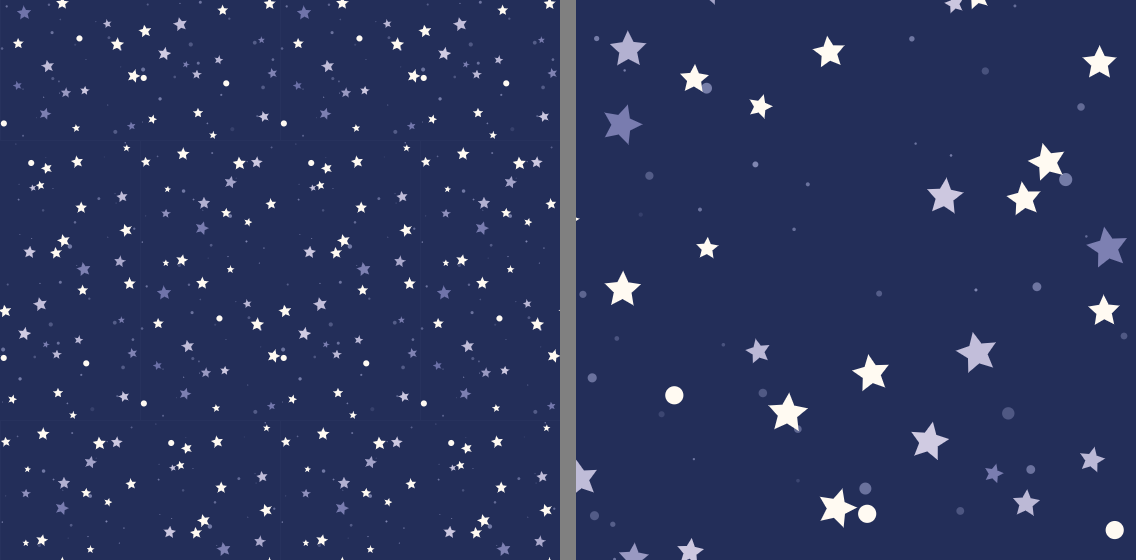
Left, the full canvas; right, a detail of the centre.
Give the GLSL for this pattern, as a Shadertoy shader.

```glsl
// Night sky wallpaper: cream and lilac stars, discs and faint dust on navy.
// One square tile is filled from two jittered grids, then laid in rows with
// every other row shifted by half a tile; a hairline seam marks tile edges.

const float TILES = 2.0;           // repeats across and down
const float ROW_SHIFT = 0.5;       // sideways shift of alternate rows
const float SEAM_WIDTH = 0.0026;   // lengths below are in tile units
const float EDGE_MARGIN = 0.003;

const float STAR_CELLS = 8.0;
const float STAR_DENSITY = 0.92;
const float DISC_SHARE = 0.08;
const float LILAC_SHARE = 0.40;
const vec2 STAR_RADIUS = vec2(0.011, 0.0265);
const float STAR_INNER = 0.49;     // inner radius over outer radius
const float STAR_TILT = 0.32;      // largest rotation, radians
const float DISC_RADIUS = 0.0108;

const float DUST_CELLS = 10.0;
const float DUST_DENSITY = 0.72;
const vec2 DUST_RADIUS = vec2(0.0013, 0.0078);
const vec2 DUST_ALPHA = vec2(0.12, 0.70);

const vec3 NAVY = vec3(0.137, 0.180, 0.350);
const vec3 SEAM = vec3(0.158, 0.203, 0.372);
const vec3 CREAM = vec3(1.0, 0.982, 0.950);
const vec3 DUSK_LILAC = vec3(0.41, 0.43, 0.65);
const vec3 PALE_LILAC = vec3(0.82, 0.80, 0.89);
const vec3 DUST = vec3(0.66, 0.68, 0.85);

float hash(vec2 p, float seed) {
    return fract(sin(dot(p, vec2(127.1, 311.7)) + seed * 74.7) * 43758.5453);
}

// Signed distance to an upright five-pointed star
float starDistance(vec2 p, float radius) {
    const vec2 k1 = vec2(0.80902, -0.58779);
    const vec2 k2 = vec2(-k1.x, k1.y);
    p.x = abs(p.x);
    p -= 2.0 * max(dot(k1, p), 0.0) * k1;
    p -= 2.0 * max(dot(k2, p), 0.0) * k2;
    p = vec2(abs(p.x), p.y - radius);
    vec2 edge = STAR_INNER * vec2(-k1.y, k1.x) - vec2(0.0, 1.0);
    float h = clamp(dot(p, edge) / dot(edge, edge), 0.0, radius);
    return length(p - edge * h) * sign(p.y * edge.x - p.x * edge.y);
}

float coverage(float dist, float pixel) {
    return clamp(0.5 - dist / pixel, 0.0, 1.0);
}

bool insideGrid(vec2 cell, float cells) {
    return all(greaterThanEqual(cell, vec2(0.0))) && all(lessThan(cell, vec2(cells)));
}

// Random place in a cell, kept whole inside the tile
vec2 scatter(vec2 cell, float cells, float radius, float seed) {
    vec2 jitter = vec2(hash(cell, seed), hash(cell, seed + 1.0));
    vec2 place = (cell + mix(vec2(0.06), vec2(0.94), jitter)) / cells;
    return clamp(place, radius + EDGE_MARGIN, 1.0 - radius - EDGE_MARGIN);
}

vec3 addDust(vec3 color, vec2 p, float pixel) {
    for (int j = -1; j <= 1; j++)
    for (int i = -1; i <= 1; i++) {
        vec2 cell = floor(p * DUST_CELLS) + vec2(i, j);
        if (!insideGrid(cell, DUST_CELLS) || hash(cell, 11.0) > DUST_DENSITY) continue;
        float size = hash(cell, 12.0);
        float radius = mix(DUST_RADIUS.x, DUST_RADIUS.y, size * size);
        float alpha = mix(DUST_ALPHA.x, DUST_ALPHA.y, hash(cell, 13.0));
        float dist = length(p - scatter(cell, DUST_CELLS, radius, 14.0)) - radius;
        color = mix(color, DUST, alpha * coverage(dist, pixel));
    }
    return color;
}

vec3 addStars(vec3 color, vec2 p, float pixel) {
    for (int j = -1; j <= 1; j++)
    for (int i = -1; i <= 1; i++) {
        vec2 cell = floor(p * STAR_CELLS) + vec2(i, j);
        if (!insideGrid(cell, STAR_CELLS) || hash(cell, 1.0) > STAR_DENSITY) continue;
        float kind = hash(cell, 2.0);
        bool disc = kind < DISC_SHARE;
        bool lilac = !disc && kind < DISC_SHARE + LILAC_SHARE;
        float radius = disc ? DISC_RADIUS
            : mix(STAR_RADIUS.x, STAR_RADIUS.y, pow(hash(cell, 3.0), 0.8));
        vec2 q = p - scatter(cell, STAR_CELLS, radius, 4.0);
        float tilt = STAR_TILT * (2.0 * hash(cell, 6.0) - 1.0);
        float c = cos(tilt), s = sin(tilt);
        float dist = disc ? length(q) - radius
            : starDistance(mat2(c, s, -s, c) * q, radius);
        vec3 tint = lilac ? mix(DUSK_LILAC, PALE_LILAC, hash(cell, 7.0)) : CREAM;
        color = mix(color, tint, coverage(dist, pixel));
    }
    return color;
}

void mainImage(out vec4 fragColor, in vec2 fragCoord) {
    float pixel = TILES / iResolution.y;
    vec2 p = fragCoord * pixel;

    // Half-dropped rows, with half a row at the top and bottom
    p.y += 0.5;
    p.x += ROW_SHIFT * mod(floor(p.y), 2.0);
    p = fract(p);

    // Seam along the left and top tile edges
    float seamDist = min(p.x, 1.0 - p.y) - SEAM_WIDTH;
    vec3 color = mix(NAVY, SEAM, coverage(seamDist, pixel));

    color = addDust(color, p, pixel);
    color = addStars(color, p, pixel);
    fragColor = vec4(color, 1.0);
}
```
